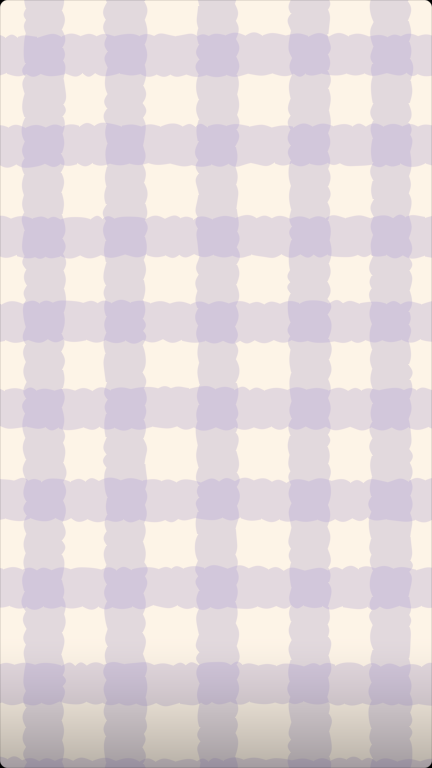
This pattern is drawn by a Shadertoy shader. Its source:

```glsl
const vec3 CREAM  = vec3(0.993, 0.955, 0.905);
const vec3 COLUMN = vec3(0.886, 0.850, 0.868);
const vec3 ROW    = vec3(0.892, 0.850, 0.873);
const vec3 CROSS  = vec3(0.824, 0.780, 0.858);

// All lengths are fractions of the canvas width.
const int   COLUMNS = 5;
const int   ROWS = 9;
const float COLUMN_START = 0.102;
const float COLUMN_PITCH = 0.2007;
const float COLUMN_NUDGE = 0.0125;
const float ROW_START = -0.025;
const float ROW_PITCH = 0.2094;
const float ROW_NUDGE[ROWS] = float[ROWS](
    0.0, 0.010, 0.023, 0.017, 0.020, 0.010, -0.002, 0.001, 0.0);

const float HALF_WIDTH = 0.0465;
const float SCALLOP_LENGTH = 0.044;
const float SCALLOP_DEPTH = 0.0085;
const float WOBBLE = 0.006;
const float SHADE_HEIGHT = 0.30;
const float SHADE_DEPTH = 0.28;
const float CORNER_RADIUS = 0.018;
const float PI = 3.14159;

float hash(vec2 p) {
    vec3 q = fract(vec3(p.xyx) * 0.1031);
    q += dot(q, q.yzx + 33.33);
    return fract((q.x + q.y) * q.z);
}

float noise(float x, float seed) {
    float i = floor(x);
    float f = fract(x);
    return mix(hash(vec2(i, seed)), hash(vec2(i + 1.0, seed)), f * f * (3.0 - 2.0 * f));
}

// Outward bulge of a hand-cut edge: uneven round bumps plus a slow drift.
float edgeBulge(float along, float seed) {
    float u = along / SCALLOP_LENGTH + 9.0 * hash(vec2(seed, 5.0));
    u += 0.8 * noise(u * 0.7, seed + 40.0);
    float depth = SCALLOP_DEPTH * mix(0.4, 1.0, hash(vec2(floor(u), seed)));
    float bump = depth * (sin(PI * fract(u)) - 0.6);
    return bump + WOBBLE * (noise(u * 0.55, seed + 80.0) - 0.5);
}

// Coverage of one band; each side gets its own edge.
float band(float across, float along, float seed, float aa) {
    float side = across < 0.0 ? 0.0 : 1.0;
    float d = abs(across) - HALF_WIDTH - edgeBulge(along, seed * 2.0 + side);
    return 1.0 - smoothstep(-aa, aa, d);
}

void mainImage(out vec4 fragColor, in vec2 fragCoord) {
    vec2 p = fragCoord / iResolution.x;
    vec2 size = iResolution.xy / iResolution.x;
    float aa = 0.8 / iResolution.x;

    // Bands
    float column = 0.0;
    for (int i = 0; i < COLUMNS; i++) {
        float k = float(i);
        float center = COLUMN_START + k * COLUMN_PITCH - COLUMN_NUDGE * sin(k * PI * 0.5);
        column = max(column, band(p.x - center, p.y, k + 1.0, aa));
    }
    float row = 0.0;
    for (int i = 0; i < ROWS; i++) {
        float k = float(i);
        float center = ROW_START + k * ROW_PITCH + ROW_NUDGE[i];
        row = max(row, band(p.y - center, p.x, k + 21.0, aa));
    }

    // Translucent overlap
    vec3 color = mix(mix(CREAM, COLUMN, column), mix(ROW, CROSS, column), row);

    // Shade toward the bottom
    float shade = clamp(1.0 - p.y / SHADE_HEIGHT, 0.0, 1.0);
    color *= 1.0 - SHADE_DEPTH * pow(shade, 1.4);

    // Rounded dark corners
    vec2 q = abs(p - 0.5 * size) - 0.5 * size + CORNER_RADIUS;
    float corner = length(max(q, 0.0)) - CORNER_RADIUS;
    color *= 1.0 - smoothstep(-aa, aa, corner);

    fragColor = vec4(color, 1.0);
}
```
